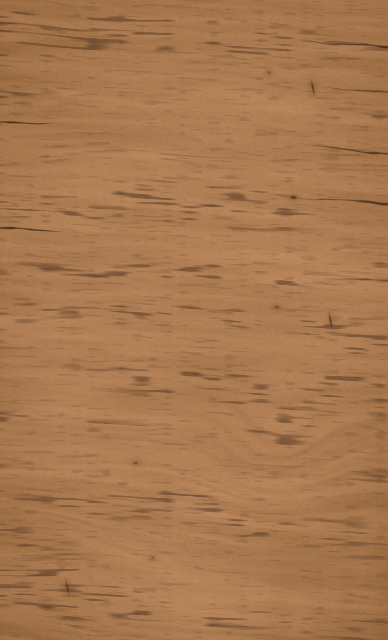
This texture is drawn by a Shadertoy shader. Its source:

```glsl
const vec3 DARK_WOOD = vec3(0.55, 0.37, 0.21);
const vec3 LIGHT_WOOD = vec3(0.72, 0.52, 0.355);
const vec3 PORE_COLOR = vec3(0.37, 0.25, 0.16);
const vec3 CRACK_COLOR = vec3(0.21, 0.13, 0.08);
const float BASE_TONE = 0.87;
const float BAND_CONTRAST = 0.40;
const float STREAK_CONTRAST = 0.30;
const float MOTTLE_CONTRAST = 0.28;
const float GRAIN_CONTRAST = 0.16;
const float VIGNETTE = 0.50;
const float PORE_STRENGTH = 0.62;
const int CRACKS = 7;
const int SPECKS = 8;

float hash(vec2 p) {
    vec3 q = fract(vec3(p.xyx) * 0.1031);
    q += dot(q, q.yzx + 33.33);
    return fract((q.x + q.y) * q.z);
}

float noise(vec2 p) {
    vec2 i = floor(p), f = fract(p);
    f = f * f * (3.0 - 2.0 * f);
    return mix(mix(hash(i), hash(i + vec2(1, 0)), f.x),
               mix(hash(i + vec2(0, 1)), hash(i + vec2(1, 1)), f.x), f.y);
}

float fbm(vec2 p) {
    float sum = 0.0, amp = 0.533;
    for (int i = 0; i < 4; i++) {
        sum += amp * noise(p);
        p = p * 2.03 + 17.3;
        amp *= 0.5;
    }
    return sum;
}

float bump(vec2 p, vec2 center, vec2 radius) {
    vec2 d = (p - center) / radius;
    return exp(-dot(d, d));
}

// Height across the growth rings, bent into arches near the bottom
float ringHeight(vec2 p) {
    float h = p.y + 0.06 * p.x + 0.035 * (fbm(p * vec2(4.0, 5.0)) - 0.5);
    h -= 0.10 * bump(p, vec2(0.0, 0.15), vec2(0.17, 0.09));
    h += 0.07 * bump(p, vec2(0.43, 0.29), vec2(0.09, 0.08));
    return h;
}

// Short dark dashes that gather along the rings
float pores(vec2 p, float ring) {
    float y = p.y + 0.05 * p.x + 0.012 * noise(p * vec2(6.0, 8.0));
    float gather = smoothstep(0.48, 0.76, noise(vec2(p.x * 3.0, ring * 34.0)));
    float dash = noise(vec2(p.x * 27.0, y * 250.0) + 40.0);
    float hair = noise(vec2(p.x * 42.0, y * 330.0) + 90.0);
    return smoothstep(0.58, 0.92, dash) * (0.10 + 0.90 * gather)
         + 0.35 * smoothstep(0.70, 0.95, hair);
}

// Tapered splits that run inward from the left and right edges
float cracks(vec2 p, float width, float px) {
    float mask = 0.0;
    for (int i = 0; i < CRACKS; i++) {
        float k = float(i);
        float h = hash(vec2(k, 3.7)), r = hash(vec2(k, 9.1));
        bool fromLeft = i % 3 == 1;
        float inward = fromLeft ? p.x : width - p.x;
        float reach = fromLeft ? mix(0.04, 0.11, r) : mix(0.10, 0.19, r);
        float y = mix(0.54, 0.96, (k + 0.25 + 0.5 * h) / float(CRACKS));
        y += inward * mix(0.03, 0.13, h) * (fromLeft ? -0.5 : 1.0);
        y += 0.004 * (noise(vec2(p.x * 35.0, k * 7.0)) - 0.5);
        float taper = clamp(1.0 - inward / reach, 0.0, 1.0);
        float halfWidth = 0.0016 * taper * (0.4 + noise(vec2(p.x * 60.0, k + 50.0)));
        float line = 1.0 - smoothstep(halfWidth - px, halfWidth + px, abs(p.y - y));
        mask = max(mask, line * smoothstep(0.0, 0.35, taper) * mix(0.5, 0.95, r));
    }
    return mask;
}

// Small pin knots and upright nicks; x is the core, y the stained halo
vec2 specks(vec2 p, float width, float px) {
    vec2 mask = vec2(0.0);
    for (int i = 0; i < SPECKS; i++) {
        float k = float(i);
        float h = hash(vec2(k, 21.3));
        vec2 center = vec2(width * hash(vec2(k, 5.2)), (k + h) / float(SPECKS));
        vec2 radius = i % 3 == 0 ? vec2(0.0011, 0.0075) : vec2(0.0045, 0.0025) * (0.5 + h);
        vec2 d = p - center;
        d.x += 0.2 * d.y;
        float core = (length(d / radius) - 1.0) * min(radius.x, radius.y);
        mask.x = max(mask.x, (1.0 - smoothstep(-px, px, core)) * mix(0.35, 0.8, h));
        mask.y = max(mask.y, bump(p, center, radius + 0.006));
    }
    return mask;
}

void mainImage(out vec4 fragColor, in vec2 fragCoord) {
    float px = 1.0 / iResolution.y;
    float width = iResolution.x * px;
    vec2 p = fragCoord * px;
    vec2 uv = fragCoord / iResolution.xy;
    float ring = ringHeight(p);

    // Broad tone: ring bands, fine streaks, blotches and surface grain
    float tone = BASE_TONE;
    tone += BAND_CONTRAST * (fbm(vec2(p.x * 2.0, ring * 24.0)) - 0.5);
    tone += STREAK_CONTRAST * (noise(vec2(p.x * 9.0, ring * 130.0)) - 0.5);
    tone += MOTTLE_CONTRAST * (fbm(p * vec2(9.0, 14.0) + 5.0) - 0.5);
    tone += GRAIN_CONTRAST * (noise(p * 420.0) - 0.5);

    // Upright stains in the lower right, shaded edges all round
    float corner = smoothstep(0.50, 0.95, uv.x) * (1.0 - smoothstep(0.12, 0.42, uv.y));
    tone -= corner * (0.10 + 0.45 * (fbm(vec2(p.x * 28.0, p.y * 7.0)) - 0.4));
    tone -= 0.22 * bump(p, vec2(0.0, 0.17), vec2(0.15, 0.055));
    tone -= VIGNETTE * smoothstep(0.28, 0.78, length(uv - vec2(0.5, 0.47)));

    vec2 speck = specks(p, width, px);
    tone -= 0.4 * speck.y;
    vec3 color = mix(DARK_WOOD, LIGHT_WOOD, clamp(tone, -0.4, 1.12));
    color = mix(color, PORE_COLOR, clamp(PORE_STRENGTH * pores(p, ring), 0.0, 0.8));
    color = mix(color, CRACK_COLOR, max(cracks(p, width, px), speck.x));
    fragColor = vec4(color, 1.0);
}
```
